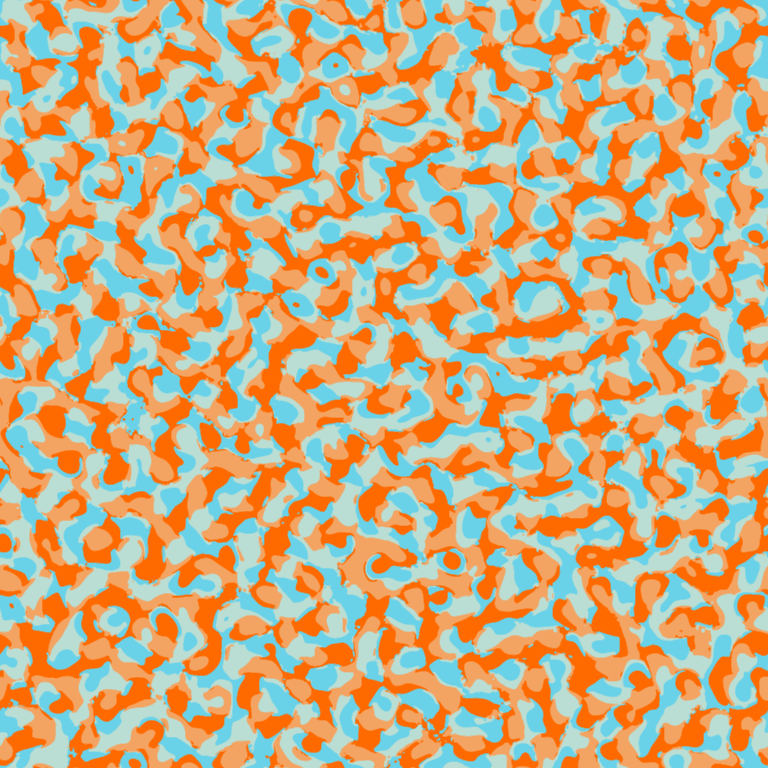
This pattern is drawn by a three.js fragment shader. Its source:

```glsl
// Tiling four-colour camouflage of curled bands, like frozen rotating waves.
// Layered sines with whole wave numbers form a two-part field; its angle picks
// the colour, a log twist curls the bands, and fine noise frays their cores.

#define WAVES 30         // number of layered sines
#define K_MIN 14.0       // fewest repeats of a sine across the canvas
#define K_MAX 25.0       // most repeats of a sine across the canvas
#define TWIST 1.0        // curl of the bands around the cores
#define WOBBLE 0.2       // soft scallops along every edge
#define FRAY 1.1         // ragged crumbs around the cores
#define FRAY_CELLS 130.0 // fineness of the crumbs
#define EDGE 0.0022      // width of the smoothed edge

const float TAU = 6.2831853;
const vec3 ORANGE = vec3(1.0, 0.415, 0.0);
const vec3 PEACH = vec3(0.955, 0.643, 0.385);
const vec3 MINT = vec3(0.73, 0.87, 0.83);
const vec3 CYAN = vec3(0.41, 0.82, 0.91);

varying vec2 vUv;

vec2 hash2(vec2 cell) {
  vec3 q = fract(cell.xyx * vec3(0.1031, 0.1030, 0.0973));
  q += dot(q, q.yzx + 33.33);
  return fract((q.xx + q.yz) * q.zy);
}

// Two channels of value noise from -1 to 1, wrapping after "cells" cells
vec2 wrapNoise(vec2 p, float cells) {
  p *= cells;
  vec2 i = floor(p);
  vec2 f = p - i;
  f = f * f * (3.0 - 2.0 * f);
  vec2 lo = mod(i, cells);
  vec2 hi = mod(i + 1.0, cells);
  vec2 bottom = mix(hash2(lo), hash2(vec2(hi.x, lo.y)), f.x);
  vec2 top = mix(hash2(vec2(lo.x, hi.y)), hash2(hi), f.x);
  return mix(bottom, top, f.y) * 2.0 - 1.0;
}

// Smooth two-part field; both parts have unit variance
vec2 waveField(vec2 p) {
  vec2 sum = vec2(0.0);
  for (int n = 0; n < WAVES; n++) {
    float i = float(n) + 1.0;
    float angle = i * 2.39996;
    float repeats = mix(K_MIN, K_MAX, fract(i * 0.41421));
    vec2 k = floor(repeats * vec2(cos(angle), sin(angle)) + 0.5);
    vec2 shift = TAU * hash2(vec2(i * 7.0, i * 3.0 + 11.0));
    sum += cos(TAU * dot(k, p) + shift);
  }
  return sum * sqrt(2.0 / float(WAVES));
}

vec3 bandColour(vec2 p) {
  vec2 z = waveField(p);

  // Fraying is strongest where the field vanishes, and comes in patches
  float patchy = smoothstep(-0.4, 0.5, wrapNoise(p, 31.0).x);
  float core = exp(-3.0 * dot(z, z)) * mix(0.1, 1.0, patchy);
  vec2 crumbs = wrapNoise(p, FRAY_CELLS)
              + 0.6 * wrapNoise(p, FRAY_CELLS * 2.0);
  z += WOBBLE * wrapNoise(p, 61.0) + FRAY * core * crumbs;

  // Colour cycle around each core
  float phase = atan(z.y, z.x) + TWIST * log(length(z) + 0.06);
  float turn = fract(phase / TAU);
  if (turn < 0.26) return ORANGE;
  if (turn < 0.53) return PEACH;
  if (turn < 0.76) return MINT;
  return CYAN;
}

void main() {
  // Average a 3 by 3 grid of samples to smooth the edges
  vec3 colour = vec3(0.0);
  for (int y = -1; y <= 1; y++) {
    for (int x = -1; x <= 1; x++) {
      colour += bandColour(vUv + vec2(float(x), float(y)) * EDGE / 3.0);
    }
  }
  gl_FragColor = vec4(colour / 9.0, 1.0);
}
```
